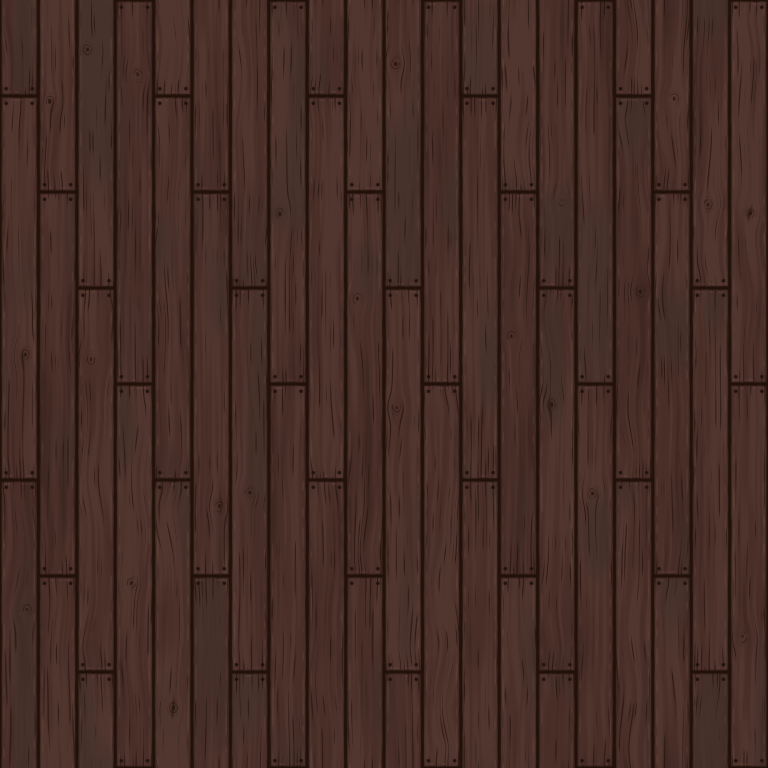
Reproduce this texture procedurally as a Shadertoy shader.

```glsl
// Dark reddish-brown plank floor: staggered vertical boards with nails, grain, cracks and knots.
#define COLUMNS 20.0
#define ROWS 2.0
#define STAGGER 0.25
#define GAP_HALF 0.0020
#define NAIL_RADIUS 0.0021
#define NAIL_INSET vec2(0.0080, 0.0095)
#define GRAIN_LINES 210.0
#define KNOT_CHANCE 0.45
#define WOOD vec3(0.287, 0.180, 0.157)
#define WOOD_LIGHT vec3(0.318, 0.213, 0.185)
#define WOOD_DARK vec3(0.230, 0.143, 0.120)
#define GROOVE vec3(0.135, 0.068, 0.042)

float hash(vec2 p) {
    vec3 q = fract(vec3(p.xyx) * 0.1031);
    q += dot(q, q.yzx + 33.33);
    return fract((q.x + q.y) * q.z);
}

float noise(vec2 p) {
    vec2 i = floor(p), f = fract(p);
    f = f * f * (3.0 - 2.0 * f);
    return mix(mix(hash(i), hash(i + vec2(1, 0)), f.x),
               mix(hash(i + vec2(0, 1)), hash(i + vec2(1, 1)), f.x), f.y);
}

// Smooth coverage of the region where the distance is negative.
float coverage(float dist) {
    float px = 0.75 / iResolution.y;
    return 1.0 - smoothstep(-px, px, dist);
}

float roundedBox(vec2 p, vec2 halfSize, float radius) {
    vec2 q = abs(p) - halfSize + radius;
    return length(max(q, 0.0)) + min(max(q.x, q.y), 0.0) - radius;
}

// Wood surface of one board; p is measured from the board centre.
vec3 woodSurface(vec2 p, vec2 halfSize, vec2 id) {
    float kind = hash(id + 3.7);
    vec2 seed = 20.0 + 90.0 * vec2(hash(id + 11.3), hash(id + 27.1));
    float endDist = halfSize.y - abs(p.y);
    float nearEnd = 1.0 - smoothstep(0.006, 0.035, endDist);

    // Knot position; the grain spreads around it.
    float hasKnot = step(hash(id + 41.9), KNOT_CHANCE);
    vec2 knot = halfSize * vec2(0.9, 1.3) * (vec2(hash(id + 53.3), hash(id + 67.7)) - 0.5);
    vec2 toKnot = p - knot;
    float knotDist = length(toKnot * vec2(1.0, 0.8));
    float spread = hasKnot * exp(-knotDist * knotDist / 0.00022);

    // Bent grain coordinate.
    float bend = mix(0.003, 0.018, kind * kind) * (1.0 - 0.7 * nearEnd);
    float gx = p.x - 0.75 * toKnot.x * spread;
    gx += bend * (noise(vec2(p.x * 25.0, p.y * 13.0) + seed) - 0.5);

    // Broad tone and fine fibres.
    float fibre = noise(vec2(gx * 330.0, p.y * 11.0) + seed);
    float band = noise(vec2(gx * 110.0, p.y * 5.0) + seed.yx);
    float patches = noise(vec2(p.x * 30.0, p.y * 9.0) + seed + 7.0);
    float tone = 0.40 * fibre + 0.35 * band + 0.25 * patches + 0.16 * (hash(id) - 0.5);
    vec3 color = mix(WOOD, WOOD_LIGHT, smoothstep(0.38, 0.68, tone));
    color = mix(color, WOOD_DARK, 0.7 * (1.0 - smoothstep(0.16, 0.38, tone)));

    // Greyed, weathered areas.
    float weather = smoothstep(0.55, 0.9, noise(p * vec2(22.0, 7.0) + seed.yx + 31.0));
    color = mix(color, vec3(0.255, 0.185, 0.160), 0.65 * weather);

    // Broken, tapering grain cracks, denser at the board ends.
    float lane = gx * GRAIN_LINES;
    float laneId = floor(lane);
    float presence = noise(vec2(laneId * 7.3, p.y * 26.0) + seed);
    presence = smoothstep(0.54, 0.92, presence + 0.20 * nearEnd + 0.10 * spread);
    float laneCentre = 0.3 + 0.4 * hash(vec2(laneId, seed.x));
    float crackDist = abs(lane - laneId - laneCentre) / GRAIN_LINES;
    color = mix(color, GROOVE, 0.75 * presence * coverage(crackDist - 0.0007 * presence));

    // Knot rings with an uneven outline and a dark core.
    float wobble = 0.0022 * (noise(toKnot * 190.0 + seed) - 0.5);
    float ringDist = abs(fract((knotDist + wobble) * 290.0) - 0.5) / 290.0;
    float ringMask = hasKnot * (1.0 - smoothstep(0.005, 0.010, knotDist));
    ringMask *= smoothstep(0.2, 0.6, noise(toKnot * 130.0 + seed.yx));
    color = mix(color, GROOVE, 0.65 * ringMask * coverage(ringDist - 0.0005));
    color = mix(color, GROOVE, 0.75 * hasKnot * coverage(knotDist + wobble - 0.0014));
    return color;
}

void mainImage(out vec4 fragColor, in vec2 fragCoord) {
    vec2 uv = fragCoord / iResolution.y;

    // Board layout: each column steps down by a quarter board.
    float column = floor(uv.x * COLUMNS);
    vec2 cell = vec2(uv.x * COLUMNS, uv.y * ROWS + STAGGER * (column + 1.0));
    vec2 id = vec2(mod(column, COLUMNS), mod(floor(cell.y), ROWS));
    vec2 halfSize = 0.5 / vec2(COLUMNS, ROWS);
    vec2 p = (fract(cell) - 0.5) * 2.0 * halfSize;
    vec3 color = woodSurface(p, halfSize, id);

    // Worn bright rim and soft shade beside the gaps.
    float chip = noise(p * vec2(260.0, 85.0) + id * 17.0 + 50.0);
    float edge = roundedBox(p, halfSize - GAP_HALF, 0.0018) + 0.0006 * (chip - 0.5);
    float rim = exp(-pow((edge + 0.0030) / 0.0013, 2.0));
    color += vec3(0.050, 0.043, 0.036) * rim * smoothstep(0.35, 0.85, chip);
    color = mix(color, GROOVE, 0.45 * exp(min(edge, 0.0) / 0.0014));

    // Four nails, mirrored into the corners.
    float nailDist = length(abs(p) - halfSize + NAIL_INSET) - NAIL_RADIUS;
    color = mix(color, WOOD_DARK, 0.5 * exp(-max(nailDist, 0.0) / 0.0012));
    color = mix(color, GROOVE * 0.85, 0.9 * coverage(nailDist));

    // Gaps between boards.
    color = mix(color, GROOVE, coverage(-edge));
    fragColor = vec4(color, 1.0);
}
```
